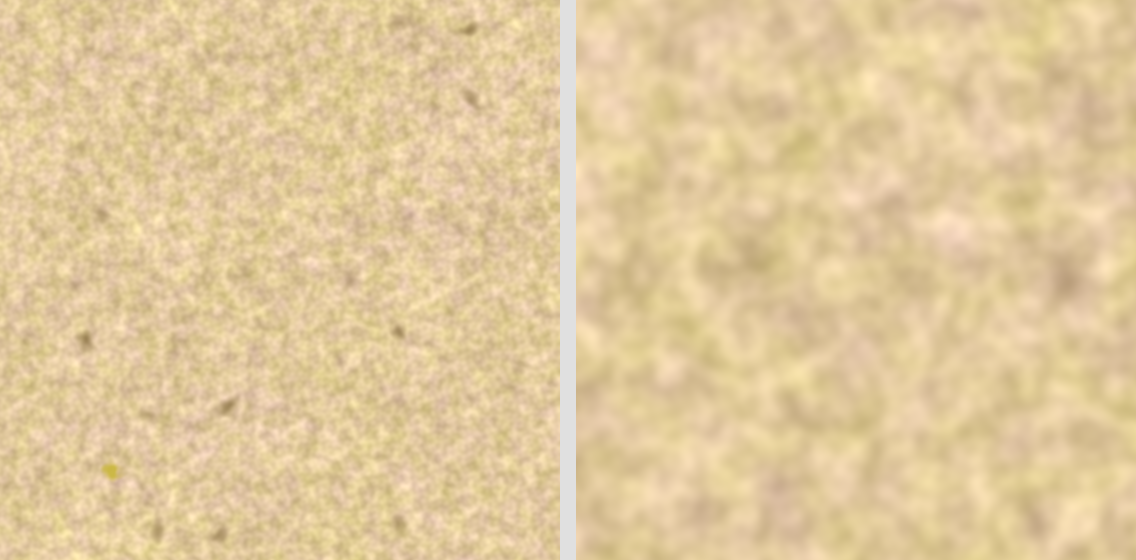
Left: the whole. Right: its middle third, enlarged.
Reproduce this texture procedurally as a WebGL 1 fragment shader.

```glsl
precision highp float;
uniform vec2 u_resolution;

vec2 hash2(vec2 p) {
  vec2 k = vec2(dot(p, vec2(127.1, 311.7)), dot(p, vec2(269.5, 183.3)));
  return fract(sin(k) * 43758.547);
}

vec2 gradientAt(vec2 cell) {
  float angle = 6.2832 * hash2(cell).x;
  return vec2(cos(angle), sin(angle));
}

float gradientNoise(vec2 p) {
  vec2 i = floor(p), f = fract(p);
  vec2 u = f * f * f * (f * (f * 6.0 - 15.0) + 10.0);
  vec2 e = vec2(0.0, 1.0);
  float bottom = mix(dot(gradientAt(i), f),
                     dot(gradientAt(i + e.yx), f - e.yx), u.x);
  float top = mix(dot(gradientAt(i + e.xy), f - e.xy),
                  dot(gradientAt(i + e.yy), f - e.yy), u.x);
  return mix(bottom, top, u.y);
}

mat2 rotation(float angle) {
  float c = cos(angle), s = sin(angle);
  return mat2(c, s, -s, c);
}

// Octaves of soft grain, each turned to hide the lattice
float grain(vec2 p) {
  float sum = 0.0, weight = 0.6, scale = 29.0;
  for (int i = 0; i < 3; i++) {
    p = rotation(0.9) * p + 3.7;
    sum += weight * gradientNoise(p * scale);
    weight *= 0.86;
    scale *= 1.75;
  }
  return sum;
}

// Sparse, soft, slightly elongated dark grains
float specks(vec2 p) {
  vec2 cell = floor(p);
  vec2 shape = hash2(cell + 41.0);
  vec2 center = 0.3 + 0.4 * hash2(cell + 17.0);
  vec2 q = rotation(6.2832 * shape.x) * (fract(p) - center);
  float spot = 1.0 - smoothstep(0.0, 0.22, length(q * vec2(0.8, 1.3)));
  return spot * smoothstep(0.62, 1.05, shape.y);
}

void main() {
  vec2 uv = gl_FragCoord.xy / u_resolution.y;

  // Sand brightness: fine grain over faint broad patches
  float tone = grain(uv) + 0.25 * gradientNoise(uv * 7.0 + 5.3);
  vec3 color = vec3(0.886, 0.79, 0.616) + 0.175 * tone * vec3(1.0, 0.98, 1.0);

  // Hue drifts between pinkish and olive yellow
  float tint = gradientNoise(rotation(0.5) * uv * 24.0 + 9.1)
             + 0.7 * gradientNoise(rotation(1.1) * uv * 47.0 + 2.6)
             + 0.5 * gradientNoise(uv * 5.0 + 31.4);
  color += tint * vec3(0.012, -0.016, 0.07);

  // Dark grains, with edges roughened by the noise
  vec2 warp = 0.006 * vec2(gradientNoise(uv * 50.0), gradientNoise(uv * 50.0 + 7.7));
  color = mix(color, vec3(0.5, 0.4, 0.23), 0.75 * specks((uv + warp) * 9.0));

  // One small yellow-green fleck
  float fleck = 1.0 - smoothstep(0.007, 0.024, length(uv + 2.0 * warp - vec2(0.2, 0.16)));
  color = mix(color, vec3(0.78, 0.71, 0.2), 0.85 * fleck);

  gl_FragColor = vec4(color, 1.0);
}
```
